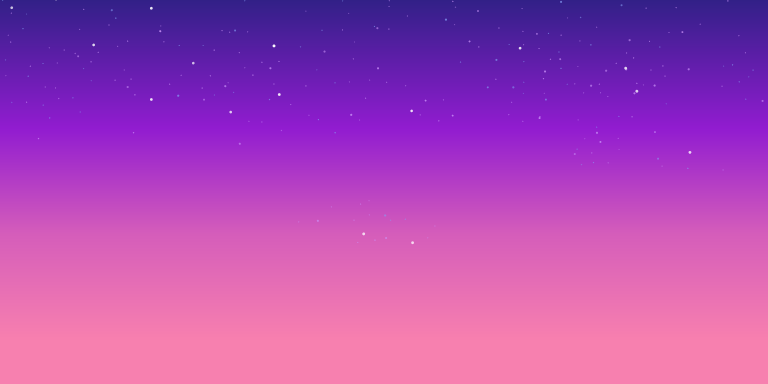
Reproduce this background procedurally as a Shadertoy shader.

```glsl
// Twilight sky: indigo to violet to pink gradient with clustered stars near the top.
#define INDIGO vec3(0.195, 0.125, 0.530)
#define VIOLET vec3(0.570, 0.110, 0.815)
#define ORCHID vec3(0.835, 0.365, 0.730)
#define ROSE   vec3(0.970, 0.500, 0.685)
#define VIOLET_Y 0.665
#define ORCHID_Y 0.390
#define ROSE_Y   0.115
#define STAR_LAYERS 3

vec3 hash3(vec2 cell, float seed) {
    vec3 q = fract(vec3(cell.xyx + seed * 17.3) * vec3(0.1031, 0.1030, 0.0973));
    q += dot(q, q.yxz + 33.33);
    return fract((q.xxy + q.yzz) * q.zyx);
}

vec3 skyColor(float y) {
    vec3 color = mix(ROSE, ORCHID, smoothstep(0.0, 1.0, 0.5 + 0.0 * y));
    color = mix(ROSE, ORCHID, clamp((y - ROSE_Y) / (ORCHID_Y - ROSE_Y), 0.0, 1.0));
    color = mix(color, VIOLET, clamp((y - ORCHID_Y) / (VIOLET_Y - ORCHID_Y), 0.0, 1.0));
    return mix(color, INDIGO, clamp((y - VIOLET_Y) / (1.0 - VIOLET_Y), 0.0, 1.0));
}

// Soft elliptical patch, 1 at its centre
float patchAt(vec2 p, vec2 center, vec2 size) {
    vec2 d = (p - center) / size;
    return exp(-dot(d, d));
}

// Chance of a star: an upper band, dense groups and two low clusters
float starDensity(vec2 p) {
    float density = 0.32 * smoothstep(0.60, 0.76, p.y);
    density += 0.45 * patchAt(p, vec2(0.16, 0.80), vec2(0.14, 0.12));
    density += 0.45 * patchAt(p, vec2(0.64, 0.82), vec2(0.14, 0.08));
    density += 0.50 * patchAt(p, vec2(1.46, 0.81), vec2(0.10, 0.07));
    density += 0.50 * patchAt(p, vec2(1.65, 0.80), vec2(0.08, 0.06));
    density += 0.60 * patchAt(p, vec2(1.52, 0.62), vec2(0.10, 0.05));
    density += 0.35 * patchAt(p, vec2(1.83, 0.58), vec2(0.12, 0.03));
    density += 0.70 * patchAt(p, vec2(0.97, 0.43), vec2(0.12, 0.06));
    return density;
}

// One jittered star per grid cell; level 0 is faint, 2 is bright
vec4 starLayer(vec2 p, float level, float pixel) {
    float size = 0.045 + 0.035 * level;
    vec2 cell = floor(p / size);
    vec3 rnd = hash3(cell, level + 1.0);
    vec3 look = hash3(cell + 41.0, level + 5.0);
    vec2 star = (cell + mix(vec2(0.12), vec2(0.88), rnd.xy)) * size;

    float chance = starDensity(star) * (1.25 - 0.30 * level);
    float present = step(rnd.z, chance);
    float radius = 0.0013 + 0.0010 * level + 0.0004 * look.x;
    float disc = clamp((radius - distance(p, star)) / pixel + 0.5, 0.0, 1.0);

    vec3 lavender = mix(vec3(0.80, 0.58, 0.98), vec3(0.52, 0.62, 0.96),
                        step(0.72, look.y));
    vec3 tint = mix(lavender, vec3(1.0), step(1.5, level));
    float alpha = mix(0.35, 0.70, look.z) + 0.14 * level;
    return vec4(tint, present * disc * min(alpha, 1.0));
}

void mainImage(out vec4 fragColor, in vec2 fragCoord) {
    float pixel = 1.0 / iResolution.y;
    vec2 p = fragCoord * pixel;
    vec3 color = skyColor(p.y);

    // Stars from faint to bright
    for (int i = 0; i < STAR_LAYERS; i++) {
        vec4 star = starLayer(p, float(i), pixel);
        color = mix(color, star.rgb, star.a);
    }
    fragColor = vec4(color, 1.0);
}
```
